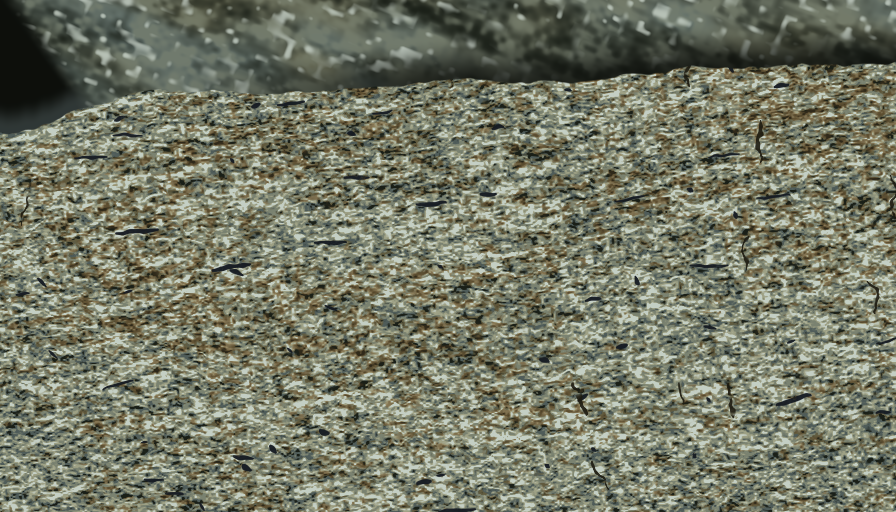
A Shadertoy shader for this texture:

```glsl
const vec3 DARK = vec3(0.10, 0.12, 0.09);
const vec3 SLATE = vec3(0.31, 0.36, 0.35);
const vec3 BROWN = vec3(0.38, 0.36, 0.25);
const vec3 GREY = vec3(0.48, 0.51, 0.44);
const vec3 BUFF = vec3(0.62, 0.63, 0.52);
const vec3 PALE = vec3(0.77, 0.81, 0.77);
const vec3 RUST = vec3(0.48, 0.37, 0.21);
const vec3 NEEDLE = vec3(0.08, 0.10, 0.13);
const vec3 CRACK = vec3(0.11, 0.10, 0.06);

float hash(vec2 p) {
    return fract(sin(dot(p, vec2(127.1, 311.7))) * 43758.5);
}

float noise(vec2 p) {
    vec2 i = floor(p), f = fract(p);
    f = f * f * (3.0 - 2.0 * f);
    float low = mix(hash(i), hash(i + vec2(1, 0)), f.x);
    float high = mix(hash(i + vec2(0, 1)), hash(i + vec2(1, 1)), f.x);
    return mix(low, high, f.y);
}

vec2 rotate(vec2 p, float angle) {
    float c = cos(angle), s = sin(angle);
    return vec2(c * p.x + s * p.y, c * p.y - s * p.x);
}

// Tone 0..1 to mineral colour, from dark gaps to pale grains
vec3 mineral(float tone, vec3 shade) {
    vec3 c = mix(DARK, shade, smoothstep(0.0, 0.18, tone));
    c = mix(c, GREY, smoothstep(0.27, 0.48, tone));
    c = mix(c, BUFF, smoothstep(0.58, 0.76, tone));
    return mix(c, PALE, smoothstep(0.79, 0.95, tone));
}

// Coverage of tapered slivers, at most one per grid cell
float slivers(vec2 p, float cell, float tilt, float spread, float len, float width, float chance) {
    vec2 home = floor(p / cell);
    float cover = 0.0;
    for (int j = -1; j <= 1; j++) {
        for (int i = -1; i <= 1; i++) {
            vec2 id = home + vec2(i, j);
            vec2 centre = (id + vec2(hash(id + 3.1), hash(id + 7.7))) * cell;
            float angle = tilt + spread * (hash(id + 13.3) - 0.5);
            float halfLen = len * mix(0.2, 1.0, hash(id + 19.9));
            vec2 d = rotate(p - centre, angle);
            float along = min(abs(d.x) / halfLen, 1.0);
            float thick = width * mix(0.5, 1.2, hash(id + 23.5)) * (1.0 - 0.5 * along * along);
            float dist = length(vec2(max(abs(d.x) - halfLen, 0.0), d.y)) - thick;
            float present = step(hash(id + 31.7), chance);
            cover = max(cover, present * (1.0 - smoothstep(-0.001, 0.0015, dist)));
        }
    }
    return cover;
}

// Height of the front slab's upper rim
float rim(float x) {
    float y = 0.744 + 0.075 * smoothstep(0.0, 0.32, x) + 0.055 * smoothstep(0.35, 1.65, x);
    y -= 0.02 * exp(-pow((x - 1.13) / 0.11, 2.0));
    return y + 0.012 * (noise(vec2(x * 14.0, 2.0)) - 0.5) + 0.005 * (noise(vec2(x * 60.0, 5.0)) - 0.5);
}

// Soft, out-of-focus rock behind the slab
vec3 backRock(vec2 p, float gap) {
    vec2 q = rotate(p, -0.38);
    q.y += 0.02 * noise(p * 8.0);
    float bands = noise(q * vec2(4.0, 22.0));
    float blotches = 0.6 * noise(q * vec2(22.0, 48.0)) + 0.4 * noise(q * vec2(70.0, 90.0) + 4.0);
    float spots = smoothstep(0.6, 1.0, noise(q * vec2(58.0, 68.0) + 9.0));
    vec3 tint = mix(SLATE, BROWN, 0.7 * noise(q * vec2(8.0, 20.0) + 30.0));
    vec3 c = mix(DARK, tint * 1.2, smoothstep(0.1, 0.7, 0.5 * bands + 0.5 * blotches));
    c = mix(c, GREY, 0.6 * smoothstep(0.4, 0.75, blotches));
    c = mix(c, PALE, 0.85 * spots * smoothstep(0.2, 0.65, bands + gap * 1.5));
    float shadow = smoothstep(0.3, 0.9, p.x) * (1.0 - smoothstep(0.0, 0.085, gap));
    c = mix(c, DARK * 0.5, 0.8 * shadow);
    float hollow = smoothstep(-0.025, 0.025, 0.025 + 0.72 * (1.0 - p.y) - p.x);
    vec3 hollowColour = mix(SLATE * 0.6, DARK * 0.5, smoothstep(0.01, 0.06, gap));
    return mix(c, hollowColour, hollow);
}

// Sharp foliated slab with fine streaky grains
vec3 frontRock(vec2 p) {
    vec2 q = rotate(p, 0.06 + 0.05 * p.y);
    q.y += 0.014 * noise(p * vec2(4.0, 7.0));
    q += 0.005 * (vec2(noise(q * 70.0), noise(q * 70.0 + 40.0)) - 0.5);

    float streaks = noise(q * vec2(80.0, 210.0));
    float lenses = noise(q * vec2(30.0, 105.0) + 17.0);
    float grains = noise(q * vec2(190.0, 290.0) + 31.0);
    float patches = noise(q * vec2(4.0, 12.0) + 5.0);
    float tone = 0.37 * streaks + 0.25 * lenses + 0.38 * grains;
    tone = smoothstep(0.19, 0.79, tone + 0.10 * (patches - 0.5));

    // Warm and cool tints mixed grain by grain
    float warmth = 0.22 * noise(q * vec2(3.0, 8.0) + 50.0) + 0.33 * noise(q * vec2(28.0, 80.0) + 60.0);
    warmth += 0.45 * noise(q * vec2(100.0, 190.0) + 70.0);
    float coolCorner = (1.0 - smoothstep(0.1, 0.9, p.x)) * (1.0 - smoothstep(0.05, 0.3, p.y));
    warmth -= 0.07 * coolCorner;
    vec3 c = mineral(tone - 0.05 * coolCorner, mix(SLATE, BROWN, smoothstep(0.38, 0.53, warmth)));
    float rust = smoothstep(0.53, 0.72, warmth) * (1.0 - smoothstep(0.6, 0.85, tone));
    c = mix(c, RUST * (0.5 + tone), 0.6 * rust);

    // Dark needles, stubby specks and steep cracks
    float needles = slivers(q, 0.16, 0.0, 0.4, 0.042, 0.0038, 0.4);
    float specks = slivers(q + 4.0, 0.12, -0.5, 2.4, 0.012, 0.0045, 0.3);
    float wear = smoothstep(0.1, 0.35, 0.5 * streaks + 0.5 * grains);
    c = mix(c, NEEDLE, max(needles, specks) * mix(0.6, 0.95, wear));
    vec2 bent = p + 0.025 * (vec2(noise(p * 35.0), noise(p * 35.0 + 8.0)) - 0.5);
    bent += 0.008 * (vec2(noise(p * 110.0), noise(p * 110.0 + 8.0)) - 0.5);
    float crackChance = 0.08 + 0.35 * smoothstep(0.9, 1.4, p.x);
    float cracks = slivers(bent + 2.0, 0.19, -1.35, 0.7, 0.05, 0.0035, crackChance);
    return mix(c, CRACK, 0.9 * cracks * smoothstep(0.2, 0.45, lenses + 0.15));
}

void mainImage(out vec4 fragColor, in vec2 fragCoord) {
    vec2 p = fragCoord / iResolution.y;
    float gap = p.y - rim(p.x);
    float slab = 1.0 - smoothstep(-0.002, 0.002, gap);
    fragColor = vec4(mix(backRock(p, gap), frontRock(p), slab), 1.0);
}
```
